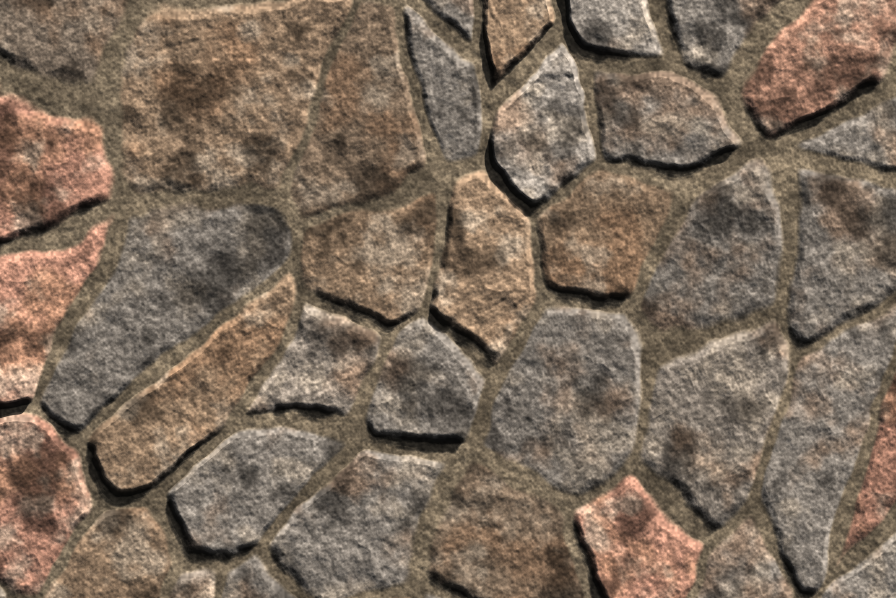
Give the GLSL for this texture, as a WebGL 1 fragment shader.

```glsl
precision highp float;
// Rubble stone wall: rough grey, brown and pink stones packed in sandy mortar, lit from above.
uniform vec2 u_resolution;

struct Stone {
  vec2 id;     // random pair of the stone
  vec2 local;  // offset from its centre
  float edge;  // distance to its border, corners slightly rounded
};

vec2 hash2(vec2 p) {
  return fract(sin(vec2(dot(p, vec2(127.1, 311.7)), dot(p, vec2(269.5, 183.3)))) * 43758.5453);
}

float noise(vec2 p) {
  vec2 i = floor(p), f = fract(p);
  f = f * f * (3.0 - 2.0 * f);
  return mix(mix(hash2(i).x, hash2(i + vec2(1, 0)).x, f.x),
             mix(hash2(i + vec2(0, 1)).x, hash2(i + vec2(1, 1)).x, f.x), f.y);
}

float fbm(vec2 p) {
  float sum = 0.0, amp = 0.53;
  for (int i = 0; i < 4; i++) {
    sum += amp * noise(p);
    p = mat2(1.6, 1.2, -1.2, 1.6) * p + 7.3;
    amp *= 0.5;
  }
  return sum;
}

// Voronoi cells, stretched up to the right and warped for a mix of sizes
Stone findStone(vec2 p) {
  vec2 q = mat2(4.6, -0.5, -0.5, 4.1) * p;
  q += 1.3 * vec2(noise(p * 1.8 + 3.0), noise(p * 1.8 + 41.0));
  q += 0.15 * vec2(fbm(p * 9.0), fbm(p * 9.0 + 31.0));
  vec2 cell = floor(q), f = fract(q), nearest = vec2(0.0), toCentre = vec2(9.0);
  for (int y = -1; y <= 1; y++) {
    for (int x = -1; x <= 1; x++) {
      vec2 g = vec2(x, y);
      vec2 r = g + 0.04 + 0.92 * hash2(cell + g) - f;
      if (dot(r, r) < dot(toCentre, toCentre)) {
        toCentre = r;
        nearest = g;
      }
    }
  }
  float sum = 0.0;
  for (int y = -2; y <= 2; y++) {
    for (int x = -2; x <= 2; x++) {
      vec2 g = nearest + vec2(x, y);
      vec2 r = g + 0.04 + 0.92 * hash2(cell + g) - f;
      vec2 d = r - toCentre;
      if (dot(d, d) > 0.0001) sum += exp(-50.0 * dot(0.5 * (toCentre + r), normalize(d)));
    }
  }
  return Stone(hash2(cell + nearest + 19.7), -toCentre, -log(sum) / 50.0);
}

float stoneMask(Stone s, vec2 p, float softness) {
  float gap = 0.065 * noise(p * 7.0) + 0.03 * noise(p * 38.0) - 0.01;
  return smoothstep(gap, gap + softness, s.edge);
}

// Relief: raised body, tilted face, a few broken ledges, chipped facets and grain
float height(vec2 p) {
  Stone s = findStone(p);
  float body = stoneMask(s, p, 0.075);
  float a = 6.283 * s.id.x;
  vec2 r = mat2(cos(a), sin(a), -sin(a), cos(a)) * s.local;
  float strata = 4.0 * fbm(r * vec2(1.4, 2.6) + s.id * 40.0);
  float ledge = floor(strata) + smoothstep(0.55, 1.0, fract(strata));
  float chips = abs(fbm(p * 13.0 + s.id * 20.0) - 0.5);
  float face = 0.009 + 0.009 * s.id.y + 0.0055 * ledge * s.id.y + 0.018 * r.x - 0.022 * chips;
  float rough = 0.013 * fbm(p * 27.0) + 0.0055 * fbm(p * 85.0);
  return body * face + rough * mix(0.85, 1.0, body);
}

vec3 stoneColor(Stone s, vec2 p) {
  vec3 grey = vec3(0.52, 0.495, 0.47);
  vec3 brown = vec3(0.53, 0.45, 0.375);
  vec3 pink = vec3(0.63, 0.475, 0.41);
  float kind = fract(s.id.x * 7.0 + s.id.y * 3.0);
  vec3 col = mix(grey, brown, smoothstep(0.34, 0.50, kind));
  col = mix(col, pink, smoothstep(0.76, 0.84, kind));
  // Weathered patches: rust, pale lichen and dark stains
  float patches = fbm(p * 11.0 + s.id * 30.0);
  col = mix(col, vec3(0.54, 0.42, 0.33), 0.5 * smoothstep(0.5, 0.72, patches));
  col = mix(col, vec3(0.66, 0.61, 0.55), 0.6 * smoothstep(0.5, 0.74, fbm(p * 19.0 + 60.0)));
  col *= 1.0 - 0.4 * smoothstep(0.52, 0.72, fbm(p * 16.0 + 90.0));
  return col * (0.86 + 0.3 * s.id.y);
}

void main() {
  vec2 p = gl_FragCoord.xy / u_resolution.y;
  vec2 toLight = normalize(vec2(0.4, 0.9));
  Stone s = findStone(p);
  float h = height(p);

  // Slope towards the light, then cast shadow
  float slope = (height(p + toLight * 0.003) - h) / 0.003;
  float light = clamp(0.98 - 0.55 * slope, 0.28, 1.36);
  float blocked = 0.0;
  for (int i = 1; i <= 5; i++) {
    float t = 0.006 * float(i);
    blocked = max(blocked, height(p + toLight * t) - h - 0.6 * t);
  }
  light *= 1.0 - 0.68 * smoothstep(0.0, 0.011, blocked);

  // Sandy mortar and mineral speckle
  float grain = noise(p * 230.0) + 0.5 * noise(p * 120.0 + 9.0) - 0.75;
  vec3 mortar = vec3(0.47, 0.425, 0.36) * (0.6 + 0.7 * fbm(p * 20.0));
  vec3 col = mix(mortar, stoneColor(s, p), stoneMask(s, p, 0.04));
  col *= 1.0 + 0.42 * grain;
  col *= mix(vec3(0.97, 0.99, 1.02), vec3(1.02, 1.0, 0.97), smoothstep(0.2, 1.0, light));
  gl_FragColor = vec4(col * light, 1.0);
}
```
